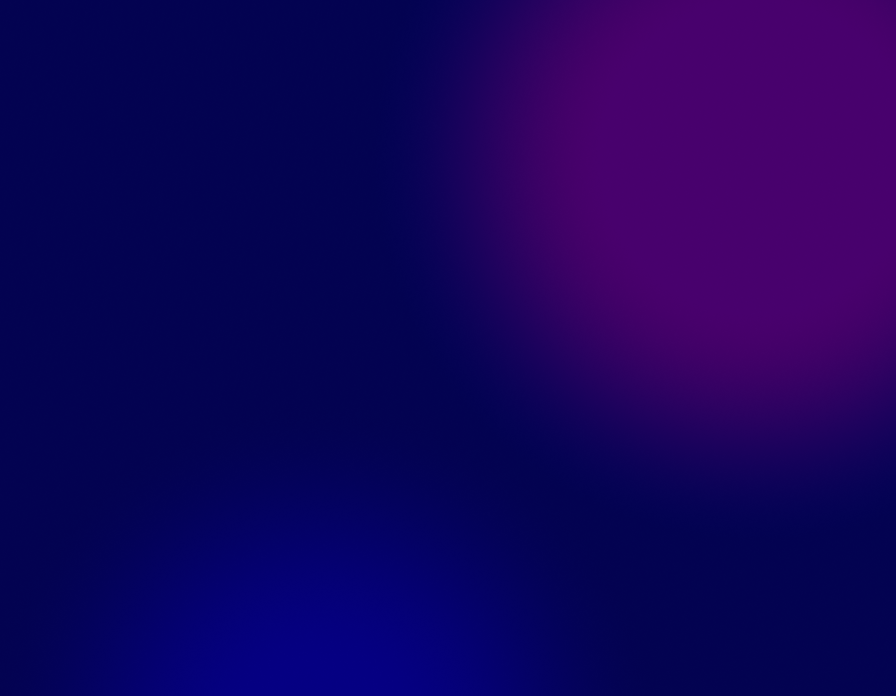
Give the GLSL for this background, as a Shadertoy shader.

```glsl
// Deep navy backdrop with a large violet glow at upper right and a blue glow rising from below.

const vec3 NAVY   = vec3(0.012, 0.010, 0.318);
const vec3 VIOLET = vec3(0.282, 0.004, 0.428);
const vec3 BLUE   = vec3(0.020, 0.000, 0.512);

// Linear falloff: 1 inside the core radius, 0 beyond the outer radius
float falloff(vec2 p, vec2 center, float core, float outer) {
    return clamp((outer - length(p - center)) / (outer - core), 0.0, 1.0);
}

// Smooth S-curve over a 0..1 value
float ease(float t) {
    return t * t * (3.0 - 2.0 * t);
}

// Small random offset that hides banding
float hash(vec2 p) {
    return fract(sin(dot(p, vec2(12.99, 78.23))) * 43758.5);
}

void mainImage(out vec4 fragColor, in vec2 fragCoord) {
    // Canvas units: height spans 0..1
    vec2 p = fragCoord / iResolution.y;

    // Blue glow, centered just below the lower edge
    float blueGlow = falloff(p, vec2(0.46, -0.07), 0.10, 0.49);
    vec3 color = mix(NAVY, BLUE, ease(blueGlow));

    // Violet glow: the blue channel fades linearly, leaving an indigo rim
    float violetGlow = falloff(p, vec2(1.087, 0.774), 0.225, 0.55);
    float redMix = ease(violetGlow);
    color = mix(color, VIOLET, vec3(redMix, redMix, violetGlow));

    color += (hash(fragCoord) - 0.5) / 255.0;
    fragColor = vec4(color, 1.0);
}
```
